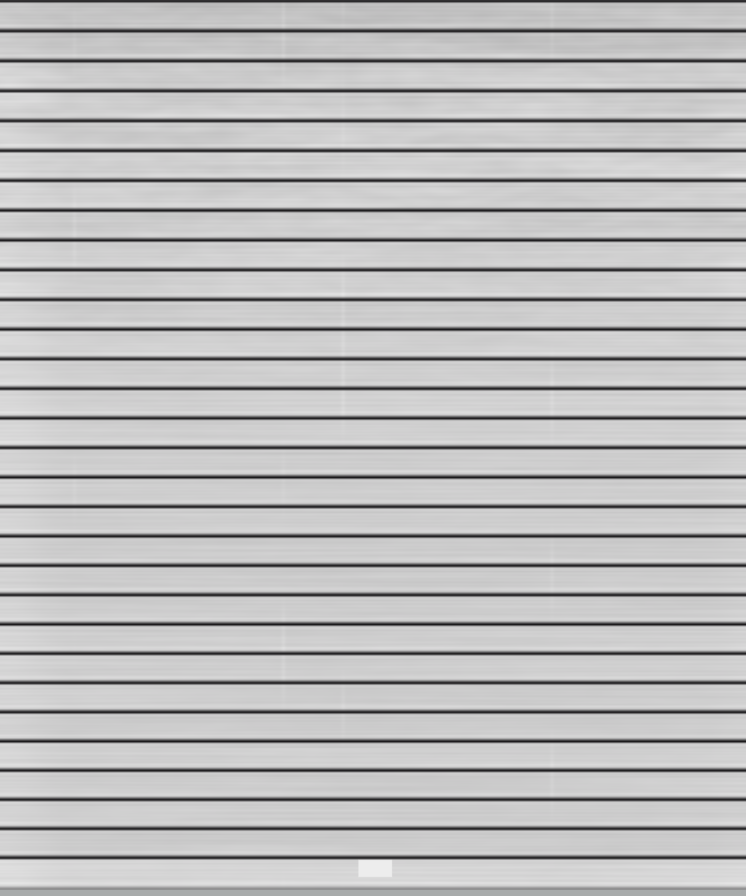
This texture is drawn by a Shadertoy shader. Its source:

```glsl
// Pale grey roller shutter: thirty horizontal slats with dark joints, faint wear and a bottom rail.

// Layout, in canvas heights measured down from the top edge
const float FIRST_JOINT = 0.0014;
const float PITCH = 0.03353;         // spacing of the topmost joints
const float SHRINK = 0.0000192;      // slats get slightly shorter downwards
const float RAIL_INDEX = 29.0;       // the slat that serves as bottom rail
const float FOOT = 0.9922;           // lower edge of the rail
const float SHADE_BELOW = 0.0030;    // joint falloff onto the slat below
const float SHADE_ABOVE = 0.0049;    // softer falloff onto the slat above
const float JOINT_CORE = 0.0005;
const vec2 LABEL_CENTER = vec2(0.503, 0.9690);
const vec2 LABEL_HALF = vec2(0.0225, 0.0098);

// Tones
const vec3 SLAT_COLOR = vec3(0.808, 0.807, 0.808);
const vec3 JOINT_COLOR = vec3(0.085, 0.080, 0.088);
const vec3 FOOT_COLOR = vec3(0.66, 0.67, 0.67);
const vec3 LABEL_COLOR = vec3(0.93);
const float SLAT_VARIATION = 0.022;
const float SMUDGE_STRENGTH = 0.040;
const float SCRATCH_STRENGTH = 0.030;

float hash(float n) {
    return fract(sin(n * 91.345 + 4.7) * 4375.85);
}

vec2 gradientAt(vec2 cell) {
    float angle = 6.2832 * fract(sin(dot(cell, vec2(127.1, 311.7))) * 4375.85);
    return vec2(cos(angle), sin(angle));
}

// Gradient noise, roughly -0.7 to 0.7
float noise(vec2 p) {
    vec2 i = floor(p), f = fract(p);
    vec2 w = f * f * f * (f * (f * 6.0 - 15.0) + 10.0);
    vec2 e = vec2(1.0, 0.0);
    float a = dot(gradientAt(i), f);
    float b = dot(gradientAt(i + e.xy), f - e.xy);
    float c = dot(gradientAt(i + e.yx), f - e.yx);
    float d = dot(gradientAt(i + e.xx), f - e.xx);
    return mix(mix(a, b, w.x), mix(c, d, w.x), w.y);
}

float jointDepth(float n) {
    return FIRST_JOINT + n * (PITCH - SHRINK * n);
}

// Inverse of jointDepth
float slatIndex(float depth) {
    float root = PITCH * PITCH - 4.0 * SHRINK * (depth - FIRST_JOINT);
    return floor((PITCH - sqrt(max(root, 0.0))) / (2.0 * SHRINK));
}

// Soft thin band around zero
float band(float d, float width) {
    return exp(-d * d / (width * width));
}

// Handling marks, fine scratches and pale vertical streaks
float wear(float x, float depth, float slat) {
    float upper = 1.0 - smoothstep(0.15, 0.50, depth);
    float amount = 0.3 + 0.7 * upper;
    float smudge = noise(vec2(x * 5.0 + slat * 7.3, depth * 50.0))
                 + 0.6 * noise(vec2(x * 24.0 + slat * 3.1, depth * 110.0));
    float scratch = noise(vec2(x * 2.5 + slat * 5.7, depth * 330.0));
    float tone = SMUDGE_STRENGTH * amount * smudge + SCRATCH_STRENGTH * scratch;
    for (int i = 0; i < 4; i++) {
        float id = float(i);
        float center = fract(0.38 + 0.36 * id);
        float visible = smoothstep(0.0, 0.35, noise(vec2(id * 9.7 + 0.5, depth * 6.0)));
        tone += 0.025 * visible * band(x - center, 0.003);
    }
    return tone;
}

void mainImage(out vec4 fragColor, in vec2 fragCoord) {
    float pixel = 1.0 / iResolution.y;
    float x = fragCoord.x / iResolution.x;
    float depth = 1.0 - fragCoord.y * pixel;

    // Locate the slat and the joints that bound it
    float slat = min(slatIndex(depth), RAIL_INDEX);
    bool isRail = slat == RAIL_INDEX;
    float fromTop = depth - jointDepth(slat);
    float toBottom = (isRail ? FOOT : jointDepth(slat + 1.0)) - depth;

    // Face tone: per-slat change, brighter left edge, greyer top slats
    float tone = SLAT_VARIATION * (hash(slat) - 0.5);
    tone += 0.03 * (1.0 - smoothstep(0.0, 0.10, x));
    tone += 0.012 * smoothstep(0.94, 1.0, x);
    tone -= 0.045 * (1.0 - smoothstep(0.035, 0.085, depth));
    tone += isRail ? 0.035 : 0.0;
    tone += wear(x, depth, slat);

    // Rolled profile: pale lip near the bottom, shallow groove near the top
    tone += 0.035 * band(toBottom - 0.0066, 0.0016);
    tone -= 0.018 * band(fromTop - 0.0062, 0.0010);
    vec3 color = SLAT_COLOR + tone;

    // Label plate on the rail
    vec2 edge = abs(vec2(x, depth) - LABEL_CENTER) - LABEL_HALF;
    float plate = 1.0 - smoothstep(-pixel, pixel, max(edge.x, edge.y));
    color = mix(color, LABEL_COLOR, plate);

    // Dark joints; the foot of the rail casts a weaker line
    float lit = smoothstep(-JOINT_CORE, max(SHADE_BELOW, 1.5 * pixel), fromTop);
    float litAbove = smoothstep(-JOINT_CORE, max(SHADE_ABOVE, 1.5 * pixel), toBottom);
    lit *= isRail ? mix(0.6, 1.0, litAbove) : litAbove;
    color = mix(JOINT_COLOR, color, lit);

    // Strip under the rail
    color = mix(color, FOOT_COLOR, smoothstep(0.0, 1.5 * pixel, depth - FOOT));
    fragColor = vec4(clamp(color, 0.0, 1.0), 1.0);
}
```
